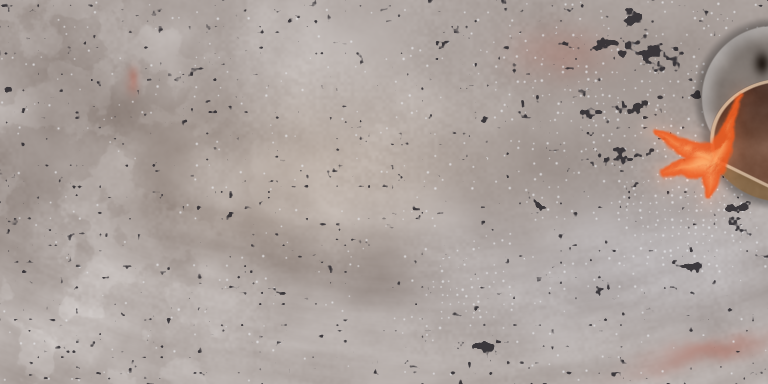
This texture is drawn by a WebGL 1 fragment shader. Its source:

```glsl
precision highp float;
// Weathered concrete with pale grit and charred flakes; a metal pot with a
// flame at its mouth enters from the right. Soft ellipses place the stains,
// noise gives the grain, distance functions shape pot and flame.
uniform vec2 u_resolution;

#define FLOOR_DARK vec3(.52, .47, .445)
#define FLOOR_LIGHT vec3(.79, .765, .755)
#define RUST vec3(.70, .42, .36)
#define CHAR vec3(.17, .16, .18)
#define FLAME_EDGE vec3(.93, .36, .13)
#define FLAME_CORE vec3(1., .66, .40)
#define BASE_TONE .60
#define MOTTLE .65
#define STREAKS .34
#define SPECK_CELL .02

float hash(vec2 p) {
  return fract(sin(dot(p, vec2(127.1, 311.7))) * 43758.5);
}

float noise(vec2 p) {
  vec2 i = floor(p), f = fract(p);
  f = f * f * (3. - 2. * f);
  return mix(mix(hash(i), hash(i + vec2(1, 0)), f.x),
             mix(hash(i + vec2(0, 1)), hash(i + vec2(1, 1)), f.x), f.y);
}

float fbm(vec2 p) {
  float sum = 0., amp = .516;
  for (int i = 0; i < 5; i++) {
    sum += amp * noise(p);
    p = mat2(.8, .6, -.6, .8) * p * 2.03 + 7.3;
    amp *= .5;
  }
  return sum;
}

// Soft ellipse, 1 at its centre
float spot(vec2 p, float x, float y, float rx, float ry) {
  vec2 d = (p - vec2(x, y)) / vec2(rx, ry);
  return exp(-dot(d, d));
}

// Soft ellipse turned by an angle
float blob(vec2 p, float x, float y, float rx, float ry, float tilt) {
  float c = cos(tilt), s = sin(tilt);
  vec2 centre = vec2(x, y);
  return spot(centre + mat2(c, -s, s, c) * (p - centre), x, y, rx, ry);
}

float ellipse(vec2 p, vec2 centre, vec2 radius) {
  return (length((p - centre) / radius) - 1.) * radius.y;
}

// Tapered capsule from a to b
float tongue(vec2 p, vec2 a, vec2 b, float ra, float rb) {
  vec2 ab = b - a;
  float h = clamp(dot(p - a, ab) / dot(ab, ab), 0., 1.);
  return length(p - a - ab * h) - mix(ra, rb, h);
}

vec3 concrete(vec2 p) {
  vec2 w = p + .1 * (vec2(fbm(p * 5.), fbm(p * 5. + 19.)) - .5);
  // dark stains
  float tone = BASE_TONE - .30 * blob(w, .40, .68, .30, .13, -.2)
    - .26 * spot(w, .04, .54, .22, .14)
    - .30 * blob(w, .66, .37, .48, .075, -.3)
    - .12 * spot(w, .10, .92, .25, .14)
    - .18 * spot(w, 1.50, .86, .50, .20)
    - .16 * spot(w, 1.45, .54, .32, .14);
  // pale, worn areas
  tone += .22 * spot(w, .96, .72, .20, .20)
    + .18 * spot(w, .74, .89, .18, .14)
    + .20 * blob(w, .80, .52, .32, .08, -.25)
    + .17 * blob(w, .12, .19, .32, .08, -.2)
    + .16 * spot(w, .43, .91, .06, .07)
    + .17 * blob(w, 1.20, .24, .24, .10, .2)
    + .20 * blob(w, 1.77, .36, .28, .14, .2)
    + .13 * (1. - smoothstep(0., .28, p.y));
  // mottling, swept arcs, peeled patches and grain
  vec2 arc = vec2(p.x, p.y - .2 * (p.x - 1.1) * (p.x - 1.1));
  float left = 1. - smoothstep(.25, .95, p.x);
  tone += MOTTLE * (.55 + .45 * left) * (fbm(p * 7.) - .5);
  tone += STREAKS * (1. - smoothstep(.25, .65, p.y)) * (fbm(arc * vec2(4, 24)) - .5);
  tone += .16 * left * smoothstep(.52, .60, fbm(p * 10. + 3.));
  tone += .14 * (noise(p * 110.) - .5) * noise(p * 9.);
  vec3 col = mix(FLOOR_DARK, FLOOR_LIGHT, clamp(tone, 0., 1.12));
  // warm, cool and rusty tints
  col += vec3(.02, .005, -.015) * spot(w, .85, .55, .4, .2);
  col += vec3(-.01, 0, .015) * spot(w, 1.7, .3, .5, .2);
  return mix(col, RUST, .55 * spot(w, .36, .78, .016, .03)
    + .28 * spot(w, 1.46, .87, .12, .07)
    + .5 * blob(w, 1.84, .08, .17, .025, .2));
}

// White grit, densest below and left of the pot
float specks(vec2 p, float aa) {
  float density = .08 + .48 * spot(p, 1.62, .70, .30, .25)
    + .8 * spot(p, 1.80, .42, .16, .11) + .64 * spot(p, 1.23, .25, .12, .08);
  vec2 g = p / SPECK_CELL, id = floor(g);
  vec2 centre = .25 + .5 * vec2(hash(id + 1.7), hash(id + 5.1));
  float d = length(fract(g) - centre) * SPECK_CELL - mix(.001, .003, hash(id + 9.3));
  return step(hash(id), density) * (1. - smoothstep(-aa, aa, d));
}

// Charred flakes: noise cut out inside clusters
float flakes(vec2 p) {
  float c = spot(p, 1.64, .955, .055, .025) + spot(p, 1.62, .875, .085, .027)
    + spot(p, 1.72, .855, .045, .045) + .8 * spot(p, 1.65, .725, .07, .032)
    + .8 * spot(p, 1.53, .71, .04, .025) + spot(p, 1.62, .597, .065, .022)
    + 1.3 * blob(p, 1.40, .467, .018, .01, -.7) + 1.3 * spot(p, 1.495, .982, .016, .012)
    + spot(p, 1.80, .31, .03, .016) + spot(p, 1.26, .10, .045, .014)
    + 1.2 * spot(p, .022, .766, .018, .008) + 1.2 * spot(p, 1.815, .76, .012, .018)
    + 1.2 * spot(p, 1.91, .457, .05, .016);
  float cut = noise(p * vec2(50, 72)) * .7 + noise(p * 130.) * .3;
  return smoothstep(.80, .92, cut + .42 * min(c, 1.3));
}

vec3 addPot(vec3 col, vec2 p, float aa) {
  float body = ellipse(p, vec2(2.018, .745), vec2(.19, .188));
  float mouth = ellipse(p, vec2(2.044, .635), vec2(.195, .161));
  float lip = p.y - .575 + .49 * (p.x - 1.88), grime = fbm(p * 18.) - .5;
  col *= .7 + .3 * smoothstep(0., .03, min(body, mouth));
  vec3 metal = mix(vec3(.50, .47, .45), vec3(.66, .64, .63), smoothstep(-.05, 0., body));
  metal -= .35 * spot(p, 1.985, .835, .02, .03);
  col = mix(metal + .1 * grime, col, smoothstep(-aa, aa, body));
  vec3 inside = mix(vec3(.49, .35, .28), vec3(.30, .20, .16), smoothstep(.58, .77, p.y));
  inside = mix(vec3(.53, .42, .30), inside, smoothstep(-aa, aa, lip)) + .15 * grime;
  float rim = min(abs(lip), abs(mouth + .004) + step(lip, 0.));
  inside = mix(vec3(.78, .68, .58), inside, smoothstep(.002, .007, rim));
  return mix(inside, col, smoothstep(-aa, aa, mouth));
}

vec3 addFlame(vec3 col, vec2 p) {
  vec2 q = p + .03 * (vec2(fbm(p * 16.), fbm(p * 16. + 40.)) - .5);
  float d = tongue(q, vec2(1.855, .575), vec2(1.928, .745), .036, .005);
  d = min(d, tongue(q, vec2(1.845, .595), vec2(1.715, .655), .036, .012));
  d = min(d, tongue(q, vec2(1.835, .58), vec2(1.735, .545), .042, .01));
  d = min(d, tongue(q, vec2(1.85, .57), vec2(1.843, .497), .036, .01));
  float wisps = fbm(vec2(q.x + q.y, q.y - q.x) * vec2(14, 34));
  float heat = smoothstep(0., .04, -d) * smoothstep(.32, .65, wisps);
  col += vec3(.1, .03, 0) * exp(-max(d, 0.) * 45.);
  return mix(col, mix(FLAME_EDGE, FLAME_CORE, heat), smoothstep(-.006, .006, -d) * (.8 + .2 * wisps));
}

void main() {
  vec2 p = gl_FragCoord.xy / u_resolution.y;
  float aa = 1. / u_resolution.y;
  vec3 col = mix(concrete(p), vec3(.9, .9, .91), .75 * specks(p, aa));
  col = mix(col, CHAR, .88 * flakes(p));
  col = addFlame(addPot(col, p, aa), p);
  gl_FragColor = vec4(clamp(col, 0., 1.), 1);
}
```
